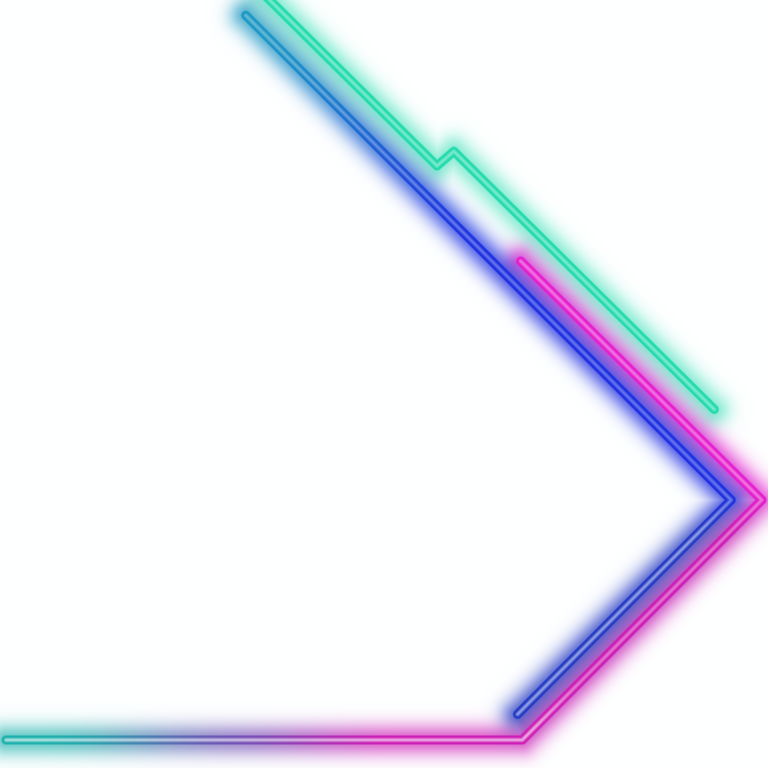
Write a WebGL 2 fragment shader that draws this background.

```glsl
#version 300 es
precision highp float;
// Three bent neon tubes in teal, blue and magenta, glowing on a white ground.

uniform vec2 u_resolution;
out vec4 outColor;

const float TUBE_RADIUS = 0.0058;
const float SHINE_WIDTH = 0.0026;
const float GLOW_WIDTH = 0.021;

const vec3 PAPER = vec3(0.995, 1.0, 1.0);
const vec3 TEAL = vec3(0.09, 0.85, 0.66);
const vec3 CYAN = vec3(0.08, 0.58, 0.76);
const vec3 BLUE = vec3(0.08, 0.16, 0.88);
const vec3 NAVY = vec3(0.10, 0.20, 0.76);
const vec3 VIOLET = vec3(0.42, 0.30, 0.70);
const vec3 MAGENTA = vec3(0.90, 0.08, 0.80);
const vec3 PLUM = vec3(0.80, 0.08, 0.70);
const vec3 SEA = vec3(0.08, 0.68, 0.66);

// Corners of each tube; a repeated last corner ends the path early.
const vec2 TEAL_PATH[4] = vec2[4](
    vec2(0.339, 1.012), vec2(0.569, 0.784), vec2(0.591, 0.803), vec2(0.930, 0.467));
const vec2 BLUE_PATH[4] = vec2[4](
    vec2(0.320, 0.980), vec2(0.952, 0.349), vec2(0.674, 0.070), vec2(0.674, 0.070));
const vec2 MAGENTA_PATH[4] = vec2[4](
    vec2(0.678, 0.660), vec2(0.992, 0.349), vec2(0.680, 0.0365), vec2(0.008, 0.0365));

float segmentDistance(vec2 p, vec2 a, vec2 b) {
    vec2 ab = b - a;
    float t = clamp(dot(p - a, ab) / max(dot(ab, ab), 1e-6), 0.0, 1.0);
    return length(p - a - ab * t);
}

float pathDistance(vec2 p, vec2 path[4]) {
    float d = 10.0;
    for (int i = 0; i < 3; i++) {
        d = min(d, segmentDistance(p, path[i], path[i + 1]));
    }
    return d;
}

// Glows multiply, so that overlapping halos deepen like ink.
vec3 addGlow(vec3 base, vec3 tint, float d, float strength) {
    float halo = strength * exp(-d * d / (GLOW_WIDTH * GLOW_WIDTH));
    return base * mix(vec3(1.0), tint, halo);
}

// Solid tube with a pale shine along its centre line.
vec3 addTube(vec3 base, vec3 tint, float d, float shine, float pixel) {
    float highlight = shine * exp(-d * d / (SHINE_WIDTH * SHINE_WIDTH));
    float soft = max(pixel, 0.0015);
    float cover = 1.0 - smoothstep(TUBE_RADIUS - soft, TUBE_RADIUS + soft, d);
    return mix(base, mix(tint, vec3(1.0), highlight), cover);
}

void main() {
    vec2 p = gl_FragCoord.xy / u_resolution.y;
    float pixel = 1.0 / u_resolution.y;

    float tealD = pathDistance(p, TEAL_PATH);
    float blueD = pathDistance(p, BLUE_PATH);
    float magentaD = pathDistance(p, MAGENTA_PATH);

    // Colour shifts along the tubes
    float lowerArm = 1.0 - smoothstep(0.30, 0.37, p.y);
    vec3 blueTint = mix(BLUE, CYAN, smoothstep(0.66, 0.98, p.y));
    blueTint = mix(blueTint, NAVY, lowerArm);
    vec3 magentaTint = mix(MAGENTA, PLUM, lowerArm);
    vec3 floorTint = mix(SEA, VIOLET, smoothstep(0.05, 0.32, p.x));
    magentaTint = mix(floorTint, magentaTint, smoothstep(0.28, 0.52, p.x));

    // Halos
    vec3 color = addGlow(PAPER, TEAL, tealD, 0.50);
    color = addGlow(color, blueTint, blueD, 0.70);
    color = addGlow(color, magentaTint, magentaD, 0.65);

    // Tubes
    float floorShine = 1.0 - smoothstep(0.04, 0.12, p.y);
    color = addTube(color, TEAL, tealD, 0.42, pixel);
    color = addTube(color, magentaTint, magentaD, mix(0.40, 0.62, floorShine), pixel);
    color = addTube(color, blueTint, blueD, mix(0.34, 0.52, lowerArm), pixel);

    outColor = vec4(color, 1.0);
}
```
